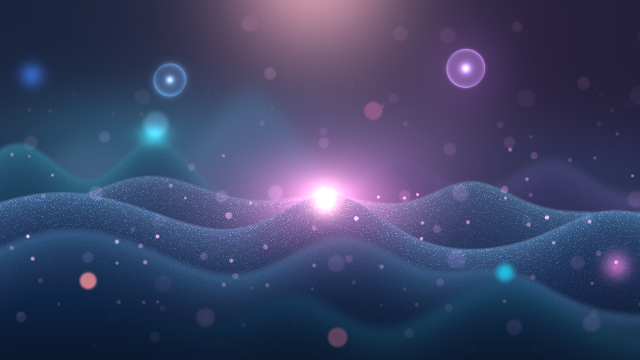
Give the GLSL for this background, as a WebGL 2 fragment shader.

```glsl
#version 300 es
precision highp float;
uniform vec2 u_resolution;
out vec4 fragColor;

const vec2 SUN = vec2(0.905, 0.447);

vec2 hash2(vec2 p) {
  vec3 q = fract(p.xyx * vec3(0.1031, 0.1030, 0.0973));
  q += dot(q, q.yzx + 33.33);
  return fract((q.xx + q.yz) * q.zy);
}

float bump(float x, float center, float width) {
  float t = (x - center) / width;
  return exp(-t * t);
}

float blob(vec2 p, vec2 center, vec2 size) {
  vec2 t = (p - center) / size;
  return exp(-dot(t, t));
}

float disc(vec2 p, vec2 center, float radius, float soft) {
  float edge = max(soft, 1.0 / u_resolution.y);
  return 1.0 - smoothstep(radius - edge, radius + edge, length(p - center));
}

// Fine glitter on tilted jittered grids that follow the surface
float glitter(vec2 p) {
  float sum = 0.0;
  for (int i = 0; i < 2; i++) {
    vec2 q = mat2(0.8, 0.6, -0.6, 0.8) * p * (170.0 + 90.0 * float(i));
    vec2 h = hash2(floor(q) + 300.0 + 57.0 * float(i));
    float d = length(fract(q) - 0.3 - 0.4 * h);
    sum += pow(h.x, 3.0) * (1.0 - smoothstep(0.05, 0.45, d));
  }
  return sum;
}

vec3 wave(vec3 col, vec2 p, float ridge, float soft, vec3 rim, vec3 body, float grain) {
  float depth = ridge - p.y;
  vec3 c = mix(body, rim, exp(-max(depth, 0.0) * 13.0));
  c = mix(c, vec3(0.56, 0.37, 0.60), 0.75 * blob(p, SUN, vec2(0.33, 0.15)));
  float sparkle = glitter(vec2(p.x, depth * 1.3)) * exp(-max(depth, 0.0) * 6.0);
  c += grain * (sparkle * (rim + 0.15) + 0.18 * exp(-abs(depth) * 130.0));
  return mix(col, c, smoothstep(-soft, soft, depth));
}

// Scattered out-of-focus lights, one at most per cell
float bokeh(vec2 p, float cell, float density, float radius, float seed) {
  vec2 id = floor(p / cell);
  vec2 h = hash2(id + seed);
  vec2 k = hash2(id + seed + 71.0);
  float r = radius * mix(0.5, 1.0, k.y);
  return step(k.x, density) * mix(0.4, 1.0, h.y)
       * disc(p, (id + 0.25 + 0.5 * h) * cell, r, r * 0.25);
}

vec3 bubble(vec2 p, vec2 center, float r, vec3 tint, float clarity) {
  vec2 q = p - center;
  float d = length(q);
  float side = 0.35 + 0.65 * abs(dot(q / max(d, 0.001), vec2(0.6, 0.8)));
  float inside = disc(p, center, r, 0.003);
  float ring = exp(-abs(d - r) / mix(0.008, 0.0025, clarity)) * side;
  return tint * (inside * (0.12 + 0.25 * pow(d / r, 3.0)) + ring * 0.5
       + 0.5 * exp(-d * d / (r * r * 0.22))) + 0.5 * exp(-d * d / (r * r * 0.045));
}

void main() {
  vec2 p = gl_FragCoord.xy / u_resolution.y;
  p.x += 0.889 - 0.5 * u_resolution.x / u_resolution.y;
  float x = p.x;

  // Dusky sky, overhead glow and mist
  vec3 col = mix(vec3(0.10, 0.14, 0.24), vec3(0.14, 0.12, 0.23), smoothstep(0.3, 1.4, x));
  col = mix(col, vec3(0.31, 0.25, 0.37), bump(x, 0.90, 0.42));
  col += vec3(0.52, 0.36, 0.31) * blob(p, vec2(0.87, 1.07), vec2(0.23, 0.22));
  col = mix(col, vec3(0.20, 0.41, 0.53), 0.8 * blob(p, vec2(0.44, 0.60), vec2(0.46, 0.15)));
  col = mix(col, vec3(0.46, 0.36, 0.57), 0.75 * blob(p, vec2(1.02, 0.54), vec2(0.38, 0.17)));
  col = mix(col, vec3(0.18, 0.22, 0.38), 0.7 * blob(p, vec2(1.65, 0.52), vec2(0.35, 0.13)));

  // Distant blurred hills
  float haze = 0.44 + 0.29 * bump(x, 0.70, 0.18) + 0.14 * bump(x, 0.24, 0.20);
  vec3 hazy = wave(col, p, haze, 0.07, vec3(0.30, 0.44, 0.57), vec3(0.28, 0.40, 0.56), 0.0);
  col = mix(col, hazy, 0.65);
  float far = 0.43 + 0.17 * bump(x, 0.05, 0.16) + 0.18 * bump(x, 0.43, 0.14)
            + 0.12 * bump(x, 1.11, 0.15) + 0.12 * bump(x, 1.53, 0.15);
  vec3 farRim = mix(vec3(0.19, 0.43, 0.54), vec3(0.27, 0.26, 0.45), smoothstep(0.5, 1.1, x));
  vec3 farBody = mix(vec3(0.10, 0.22, 0.34), vec3(0.17, 0.18, 0.33), smoothstep(0.5, 1.1, x));
  col = wave(col, p, far, mix(0.012, 0.035, smoothstep(0.1, 0.9, x)), farRim, farBody, 0.08);
  col += vec3(0.06, 0.42, 0.42) * blob(p, vec2(0.428, 0.625), vec2(0.040, 0.028));
  col += vec3(0.10, 0.16, 0.18) * disc(p, vec2(0.433, 0.655), 0.034, 0.012);

  // Glittering middle waves
  float mid = 0.41 + 0.10 * bump(x, 0.42, 0.22) + 0.045 * bump(x, 0.90, 0.18)
            + 0.085 * bump(x, 1.31, 0.15) + 0.02 * bump(x, 0.0, 0.15);
  col = wave(col, p, mid, 0.006, vec3(0.25, 0.38, 0.53), vec3(0.11, 0.18, 0.32), 0.42);
  col += vec3(0.30, 0.17, 0.22) * blob(p, SUN, vec2(0.20, 0.12));
  float crest = 0.30 + 0.165 * bump(x, 0.17, 0.40) + 0.155 * bump(x, 0.92, 0.20)
              + 0.115 * bump(x, 1.71, 0.22);
  col = wave(col, p, crest, 0.005, vec3(0.25, 0.40, 0.57), vec3(0.09, 0.15, 0.29), 0.45);

  // Soft foreground waves
  float front = 0.12 + 0.24 * bump(x, 0.20, 0.42) + 0.21 * bump(x, 0.96, 0.24)
              + 0.12 * bump(x, 1.39, 0.20);
  col = wave(col, p, front, 0.016, vec3(0.20, 0.36, 0.53), vec3(0.07, 0.14, 0.27), 0.12);
  float close = 0.04 + 0.16 * bump(x, 0.15, 0.32) + 0.13 * bump(x, 0.82, 0.18)
              + 0.17 * bump(x, 1.40, 0.24);
  vec3 closeRim = mix(vec3(0.06, 0.17, 0.31), vec3(0.12, 0.33, 0.47), smoothstep(0.3, 1.2, x));
  col = wave(col, p, close, 0.035, closeRim, vec3(0.06, 0.14, 0.27), 0.0);
  col *= mix(0.65, 1.0, smoothstep(-0.05, 0.28, p.y));

  // Central light
  col += vec3(0.20, 0.10, 0.15) * blob(p, SUN, vec2(0.17, 0.11));
  col += vec3(0.34, 0.26, 0.22) * blob(p, SUN, vec2(0.070, 0.055));
  col += vec3(0.40, 0.42, 0.28) * blob(p, SUN - vec2(0.0, 0.006), vec2(0.034, 0.038));

  // Scattered lights, densest around the waves
  float band = bump(p.y, 0.40, 0.20);
  col += vec3(0.40, 0.22, 0.34) * 0.28 * bokeh(p, 0.17, 0.40, 0.026, 11.0);
  col += vec3(0.60, 0.34, 0.40) * 0.6 * band * bokeh(p, 0.085, 0.30, 0.011, 43.0);
  col += vec3(0.85, 0.52, 0.54) * band * bokeh(p, 0.06, 0.16, 0.006, 97.0);

  // Larger accent lights
  col = mix(col, vec3(0.92, 0.55, 0.58), 0.85 * disc(p, vec2(0.245, 0.220), 0.023, 0.006));
  col = mix(col, vec3(0.55, 0.33, 0.45), 0.60 * disc(p, vec2(0.938, 0.063), 0.027, 0.005));
  col = mix(col, vec3(0.66, 0.38, 0.58), 0.65 * disc(p, vec2(1.037, 0.692), 0.025, 0.005));
  col = mix(col, vec3(0.58, 0.42, 0.55), 0.50 * disc(p, vec2(0.694, 0.935), 0.023, 0.006));
  col = mix(col, vec3(0.12, 0.75, 0.88), 0.95 * disc(p, vec2(1.403, 0.243), 0.022, 0.016));
  col += vec3(0.55, 0.23, 0.38) * blob(p, vec2(1.713, 0.262), vec2(0.036));
  col += vec3(0.09, 0.22, 0.48) * blob(p, vec2(0.088, 0.792), vec2(0.032));

  // Floating bubbles
  col += bubble(p, vec2(0.472, 0.778), 0.045, vec3(0.25, 0.45, 0.62), 0.2);
  col += bubble(p, vec2(1.294, 0.810), 0.053, vec3(0.65, 0.46, 0.75), 1.0);
  col += vec3(0.12, 0.06, 0.14) * blob(p, vec2(1.294, 0.81), vec2(0.11));

  fragColor = vec4(clamp(col, 0.0, 1.0), 1.0);
}
```
